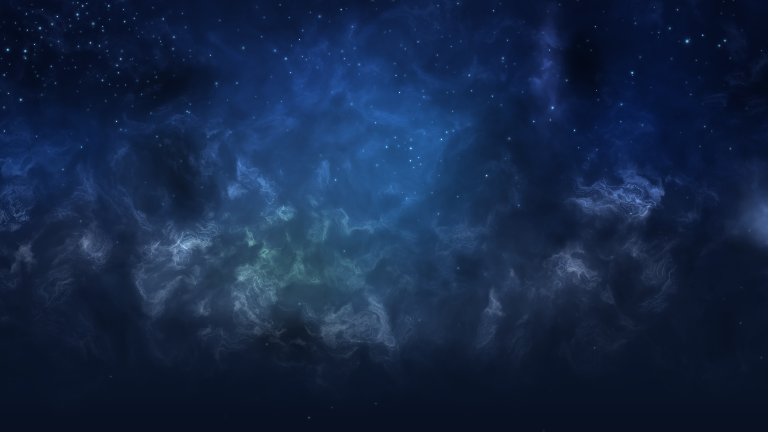
This background is drawn by a Shadertoy shader. Its source:

```glsl
float hash(vec2 p) {
    vec3 q = fract(p.xyx * 0.1031);
    q += dot(q, q.yzx + 33.33);
    return fract((q.x + q.y) * q.z);
}

float noise(vec2 p) {
    vec2 i = floor(p), f = fract(p);
    f = f * f * (3.0 - 2.0 * f);
    return mix(mix(hash(i), hash(i + vec2(1, 0)), f.x),
               mix(hash(i + vec2(0, 1)), hash(i + 1.0), f.x), f.y);
}

float fbm(vec2 p) {
    float sum = 0.0, amp = 0.5;
    for (int i = 0; i < 6; i++) {
        sum += amp * noise(p);
        p = mat2(0.8, 0.6, -0.6, 0.8) * p * 2.03 + 17.3;
        amp *= 0.5;
    }
    return sum;
}

// Thin bright creases where the noise crosses its middle value
float filaments(vec2 p) {
    float sum = 0.0, amp = 0.6;
    for (int i = 0; i < 4; i++) {
        float crease = 1.0 - abs(2.0 * noise(p) - 1.0);
        sum += amp * pow(crease, 6.0);
        p = mat2(0.8, -0.6, 0.6, 0.8) * p * 2.1 + 9.7;
        amp *= 0.65;
    }
    return sum;
}

float glow(vec2 p, vec2 center, vec2 radius) {
    vec2 d = (p - center) / radius;
    return exp(-dot(d, d));
}

float stars(vec2 p, float scale, float density, float size) {
    vec2 cell = floor(p * scale);
    vec2 jitter = vec2(hash(cell + 11.0), hash(cell + 47.0));
    float d = length(fract(p * scale) - 0.12 - 0.76 * jitter) / scale;
    float radius = size * (0.6 + 0.6 * hash(cell + 83.0));
    float spark = exp(-d * d / (radius * radius)) + 0.12 * exp(-d * d / (8.0 * radius * radius));
    float lit = smoothstep(0.0, 0.08, density - hash(cell + 5.0));
    float level = hash(cell + 29.0);
    return spark * lit * (0.2 + 0.8 * level * level);
}

void mainImage(out vec4 fragColor, in vec2 fragCoord) {
    vec2 p = fragCoord / iResolution.y;
    p.x += 0.5 * (16.0 / 9.0 - iResolution.x / iResolution.y);

    // Turbulent coordinates shared by the clouds
    vec2 warp = vec2(fbm(p * 6.0), fbm(p * 6.0 + 31.0)) - 0.49;
    vec2 q = p + 0.12 * warp;
    float cloud = fbm(q * 7.0 + 4.0);
    float detail = fbm(q * 24.0 + 60.0);

    // Night sky and broad blue light
    vec3 color = mix(vec3(0.045, 0.085, 0.165), vec3(0.025, 0.06, 0.16), smoothstep(0.1, 0.9, p.y));
    color += vec3(0.105, 0.205, 0.29) * glow(q, vec2(0.78, 0.55), vec2(0.38, 0.31));
    color += vec3(0.01, 0.07, 0.11) * glow(q, vec2(0.97, 0.63), vec2(0.16, 0.19));
    color += vec3(0.03, 0.08, 0.18) * glow(q, vec2(0.68, 0.82), vec2(0.36, 0.17));
    color += vec3(0.01, 0.055, 0.12) * glow(q, vec2(0.08, 0.63), vec2(0.26, 0.13));
    color += vec3(0.00, 0.035, 0.11) * glow(q, vec2(1.50, 0.74), vec2(0.30, 0.22));
    color += vec3(0.03, 0.04, -0.03) * glow(q, vec2(0.70, 0.40), vec2(0.20, 0.11));

    // Grey haze along the lower cloud bank
    float haze = glow(q, vec2(0.33, 0.46), vec2(0.22, 0.15))
               + 0.8 * glow(q, vec2(0.54, 0.32), vec2(0.17, 0.12))
               + 0.6 * glow(q, vec2(0.92, 0.23), vec2(0.24, 0.11))
               + 0.7 * glow(q, vec2(1.30, 0.36), vec2(0.22, 0.16))
               + 0.5 * glow(q, vec2(1.48, 0.45), vec2(0.20, 0.09));
    color += vec3(0.125, 0.14, 0.165) * haze * smoothstep(0.15, 0.75, cloud);
    color += vec3(0.24, 0.30, 0.40) * glow(q, vec2(1.78, 0.50), vec2(0.07, 0.06));

    // Violet plume, upper right
    float plume = glow(q, vec2(1.285, 0.83), vec2(0.04, 0.13));
    color += vec3(0.14, 0.17, 0.29) * plume * (0.2 + detail);

    // Dark gaps between the clouds
    float gaps = 0.50 * glow(q, vec2(0.38, 0.81), vec2(0.11, 0.07))
               + 0.45 * glow(q, vec2(0.42, 0.62), vec2(0.08, 0.07))
               + 0.55 * glow(q, vec2(1.38, 0.85), vec2(0.06, 0.11))
               + 0.45 * glow(q, vec2(1.73, 0.82), vec2(0.14, 0.14))
               + 0.18 * glow(q, vec2(1.17, 0.60), vec2(0.12, 0.12))
               + 0.50 * glow(q, vec2(0.68, 0.23), vec2(0.13, 0.07))
               + 0.25 * glow(q, vec2(0.10, 0.86), vec2(0.24, 0.13));
    color *= 1.0 - min(gaps, 0.85);
    color *= 0.62 + 0.40 * cloud + 0.45 * detail;

    // Bright wisps on the cloud edges
    float wisps = filaments(q * vec2(13.0, 20.0) + 4.0 * warp) * smoothstep(0.4, 0.65, detail);
    wisps *= smoothstep(0.3, 0.6, cloud);
    float wispArea = 0.2 + 0.8 * haze + 0.9 * plume
                   + 0.5 * glow(p, vec2(0.55, 0.55), vec2(0.24, 0.20))
                   + 1.2 * glow(p, vec2(1.66, 0.48), vec2(0.18, 0.07))
                   + 0.8 * glow(p, vec2(1.45, 0.56), vec2(0.12, 0.04))
                   + 0.8 * glow(p, vec2(0.03, 0.49), vec2(0.07, 0.09));
    vec3 wispColor = mix(vec3(0.25, 0.36, 0.55), vec3(0.37, 0.38, 0.39), smoothstep(0.65, 0.4, p.y));
    float green = glow(p, vec2(0.70, 0.42), vec2(0.22, 0.13));
    color += mix(wispColor, vec3(0.28, 0.42, 0.25), green) * wisps * (wispArea + 0.3 * green) * 0.85;

    // Fade into the plain lower edge
    float horizon = smoothstep(0.04, 0.33, p.y + 0.15 * warp.y);
    color = mix(vec3(0.035, 0.075, 0.15) * (0.85 + 0.15 * smoothstep(0.0, 0.1, p.y)), color, horizon);

    // Stars gather at upper left and in a column near the center
    float cluster = glow(p, vec2(0.20, 0.93), vec2(0.20, 0.14));
    float column = glow(p, vec2(0.97, 0.67), vec2(0.12, 0.20));
    float sky = smoothstep(0.4, 1.0, p.y);
    float light = stars(p, 13.0, 0.22 * sky + 0.25 * cluster, 0.0028);
    light += stars(p + 3.7, 26.0, 0.18 * sky + 0.55 * cluster + 0.25 * column, 0.0021);
    light += 0.8 * stars(p + 8.1, 47.0, 0.04 + 0.15 * sky + 0.5 * cluster + 0.2 * column, 0.0016);
    color += vec3(0.45, 0.78, 0.90) * light;

    fragColor = vec4(clamp(color, 0.0, 1.0), 1.0);
}
```
